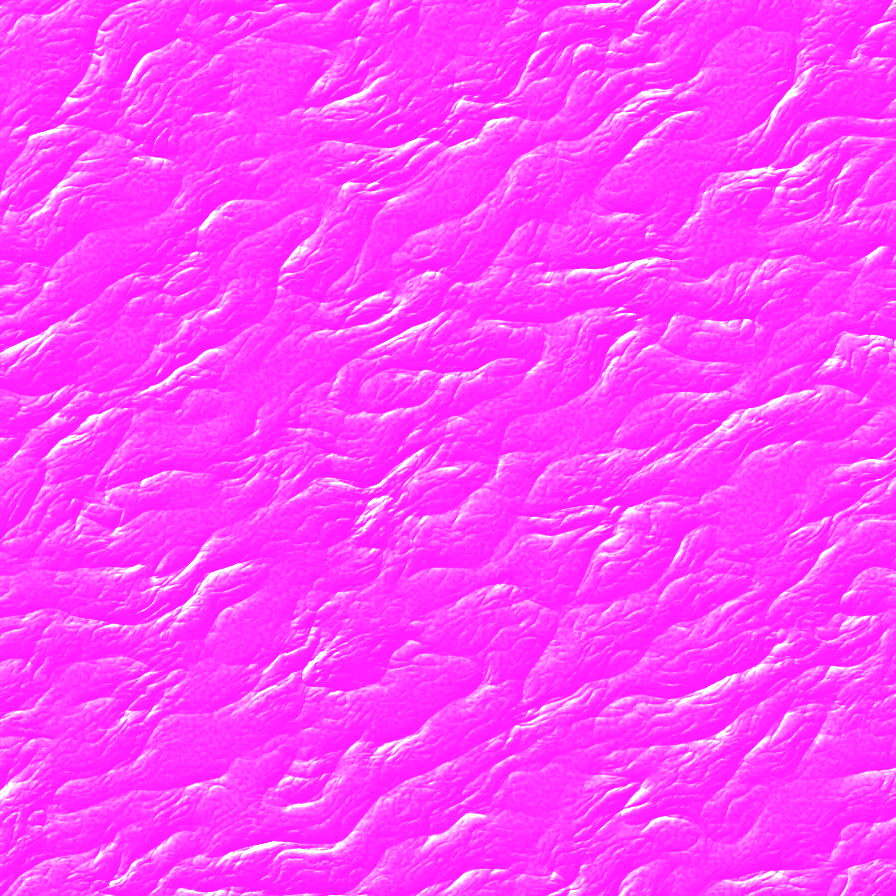
This texture is drawn by a three.js fragment shader. Its source:

```glsl
// Glossy magenta water surface with short, slanted, wind-blown wave crests.
varying vec2 vUv;

// Random unit gradient for a lattice point.
vec2 randomGradient(vec2 cell) {
  float h = fract(sin(dot(cell, vec2(127.1, 311.7))) * 43758.5453);
  return vec2(cos(h * 6.2832), sin(h * 6.2832));
}

// Gradient noise, roughly -0.7 to 0.7.
float noise(vec2 p) {
  vec2 i = floor(p);
  vec2 f = p - i;
  vec2 s = f * f * f * (f * (f * 6.0 - 15.0) + 10.0);
  vec2 e = vec2(1.0, 0.0);
  float a = dot(randomGradient(i), f);
  float b = dot(randomGradient(i + e.xy), f - e.xy);
  float c = dot(randomGradient(i + e.yx), f - e.yx);
  float d = dot(randomGradient(i + e.xx), f - e.xx);
  return mix(mix(a, b, s.x), mix(c, d, s.x), s.y);
}

// Sharp ridged waves, stretched along x; fine ripples gather on the crests.
float waveHeight(vec2 p) {
  p += 0.02 * vec2(noise(p * 9.0 + 3.7), noise(p * 9.0 + 41.3));
  p += 0.006 * vec2(noise(p * 28.0 + 9.1), noise(p * 28.0 + 63.5));
  vec2 q = p * vec2(9.0, 17.0) + 20.0;
  float height = 0.0;
  float amplitude = 1.0;
  float weight = 1.0;
  for (int i = 0; i < 4; i++) {
    float ridge = max(1.0 - 1.6 * abs(noise(q)), 0.0);
    height += ridge * ridge * ridge * amplitude * weight;
    weight = ridge * ridge;
    amplitude *= 0.5;
    q = q * 2.03 + vec2(17.3, 9.7);
  }
  return height;
}

void main() {
  // Turn the plane so that x runs along the crests.
  vec2 along = vec2(0.866, 0.5);
  vec2 across = vec2(-0.5, 0.866);
  vec2 p = vec2(dot(vUv, along), dot(vUv, across));

  // Slope towards the light, broken into short crests and calm water.
  float stepSize = 0.002;
  float slope = (waveHeight(p + vec2(0.0, stepSize)) - waveHeight(p)) / stepSize;
  float crestGain = max(1.0 + 1.8 * noise(p * vec2(8.0, 13.0) + 50.0), 0.2);
  float light = slope / 42.0 * crestGain;

  // Faint pale areas and fine grain.
  light += 0.3 * noise(p * 5.0 + 80.0);
  light += 1.1 * noise(vUv * 210.0);

  // Soft floor in the shade, rising to white on the crests.
  float glow = log(1.0 + exp(1.6 * min(light, 8.0)));
  float green = min(0.115 + 0.14 * glow, 1.0);
  gl_FragColor = vec4(1.0, green, 1.0, 1.0);
}
```
